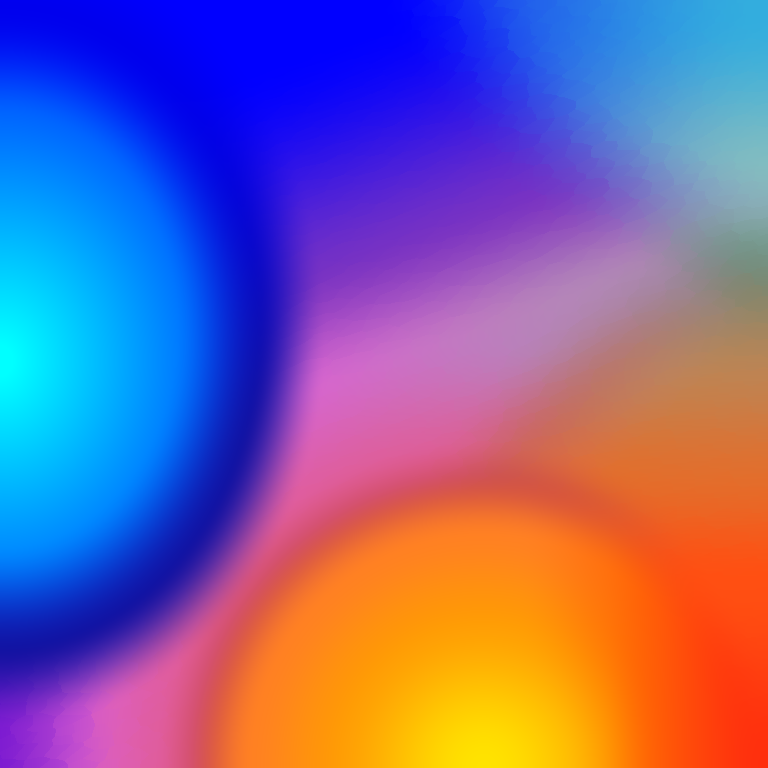
A WebGL 2 fragment shader for this background:

```glsl
#version 300 es
precision highp float;
// Soft colour field: a violet-to-pink slope, a teal corner glow and a warm side,
// with a cyan-cored blue ellipse at the left and a yellow-cored orange disc below.
// Ramps are layered by distance; stretched Voronoi facets give a painted grain.
uniform vec2 u_resolution;
out vec4 fragColor;

vec2 hash2(vec2 cell) {
  vec3 h = fract(cell.xyx * vec3(0.1031, 0.1030, 0.0973));
  h += dot(h, h.yzx + 33.33);
  return fract((h.xx + h.yz) * h.zy);
}

// Offset from p to the nearest seed of a cell grid stretched along the slope
vec2 facetOffset(vec2 p) {
  mat2 turn = mat2(0.94, -0.34, 0.34, 0.94);
  vec2 scale = vec2(36.0, 80.0);
  vec2 q = turn * p * scale;
  vec2 nearest = vec2(2.0);
  for (int y = -1; y <= 1; y++) {
    for (int x = -1; x <= 1; x++) {
      vec2 cell = floor(q) + vec2(x, y);
      vec2 seed = cell + hash2(cell) - q;
      if (dot(seed, seed) < dot(nearest, nearest)) nearest = seed;
    }
  }
  return transpose(turn) * (nearest / scale);
}

// Warm right side, from sage at the top through tan and orange to red
vec3 warmRamp(float y) {
  vec3 c = mix(vec3(1.0, 0.18, 0.05), vec3(1.0, 0.31, 0.07), smoothstep(0.0, 0.25, y));
  c = mix(c, vec3(0.89, 0.43, 0.17), smoothstep(0.24, 0.39, y));
  c = mix(c, vec3(0.74, 0.52, 0.33), smoothstep(0.36, 0.54, y));
  return mix(c, vec3(0.44, 0.53, 0.46), smoothstep(0.5, 0.68, y));
}

vec3 backdrop(vec2 p) {
  // Blue to violet above the slanted crest, mauve and pink below it
  float crest = p.y - 0.41 - 0.36 * p.x;
  vec3 upper = mix(vec3(0.5, 0.21, 0.75), vec3(0.0, 0.0, 1.0), smoothstep(0.03, 0.38, crest));
  vec3 lower = mix(vec3(0.86, 0.38, 0.82), vec3(0.7, 0.53, 0.72), smoothstep(0.3, 0.8, p.x));
  float toDisc = length(p - vec2(0.63, 0.0));
  lower = mix(lower, vec3(0.88, 0.36, 0.58), 1.0 - smoothstep(0.38, 0.56, toDisc));
  lower = mix(vec3(0.48, 0.1, 0.82), lower, smoothstep(-0.02, 0.16, p.x));
  vec3 c = mix(lower, upper, smoothstep(-0.07, 0.09, crest));

  // Warm side, with a dusky rose seam where it meets the pink
  float seam = p.x - p.y;
  float rose = exp(-pow((seam - 0.29) / 0.09, 2.0)) * smoothstep(0.5, 0.68, p.x);
  c = mix(c, vec3(0.72, 0.34, 0.37), 0.6 * rose * (1.0 - smoothstep(0.5, 0.66, p.y)));
  float warm = smoothstep(0.12, 0.43, seam) * smoothstep(0.42, 0.72, p.x);
  warm = max(warm, smoothstep(0.8, 0.99, p.x) * (1.0 - smoothstep(0.68, 0.78, p.y)));
  c = mix(c, warmRamp(p.y), warm);

  // Teal glow in the upper right corner, paler towards its lower edge
  vec3 teal = mix(vec3(0.52, 0.74, 0.75), vec3(0.2, 0.68, 0.87), smoothstep(0.76, 0.98, p.y));
  vec3 glow = mix(vec3(0.1, 0.23, 0.95), teal, smoothstep(0.5, 1.0, p.x));
  float corner = length(p - vec2(1.05, 1.2));
  return mix(c, glow, 1.0 - smoothstep(0.41, 0.59, corner));
}

vec3 addOrangeDisc(vec3 c, vec2 p) {
  float r = length(p - vec2(0.63, 0.0));
  float rim = (1.0 - smoothstep(0.34, 0.43, r)) * (1.0 - smoothstep(0.7, 0.92, p.x));
  c = mix(c, vec3(0.78, 0.27, 0.29), 0.9 * rim);
  vec3 disc = mix(vec3(1.0, 0.89, 0.0), vec3(1.0, 0.6, 0.02), smoothstep(0.0, 0.22, r));
  disc = mix(disc, vec3(1.0, 0.5, 0.14), smoothstep(0.18, 0.32, r));
  disc = mix(disc, vec3(1.0, 0.4, 0.0), 0.8 * smoothstep(0.67, 0.85, p.x) * smoothstep(0.1, 0.25, r));
  disc = mix(disc, vec3(1.0, 0.2, 0.05), smoothstep(0.78, 0.99, p.x));
  return mix(c, disc, 1.0 - smoothstep(0.3, 0.39, r));
}

vec3 addBlueEllipse(vec3 c, vec2 p) {
  float edge = length((p - vec2(0.0, 0.57)) / vec2(0.35, 0.43));
  float core = length((p - vec2(0.0, 0.53)) / vec2(0.36, 0.43));
  vec3 navy = mix(vec3(0.07, 0.07, 0.63), vec3(0.0, 0.0, 0.93), smoothstep(0.4, 0.92, p.y));
  vec3 body = vec3(0.0, clamp(1.04 - 0.86 * core, 0.0, 1.0), 1.0);
  body = mix(body, navy, smoothstep(0.65, 1.0, edge));
  return mix(c, body, 1.0 - smoothstep(0.95, 1.22, edge));
}

void main() {
  vec2 p = gl_FragCoord.xy / u_resolution;
  vec3 c = backdrop(p + 0.4 * facetOffset(p));
  c = addOrangeDisc(c, p);
  c = addBlueEllipse(c, p);
  fragColor = vec4(c, 1.0);
}
```
